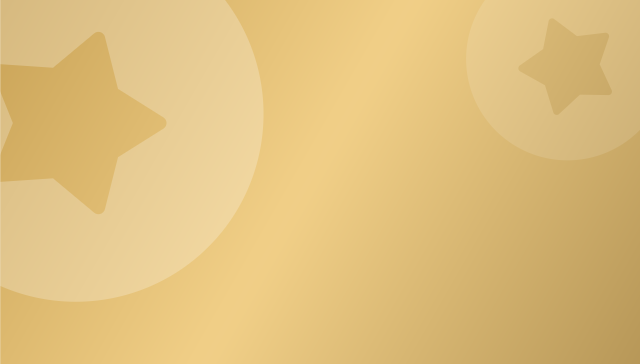
A Shadertoy shader for this background:

```glsl
// Golden sheen with two pale translucent discs, each pierced by a rounded star.
// The sheen falls off on both sides of a slanted ridge; discs and stars are
// distance functions, measured in canvas heights.

// Five-pointed star with its first tip along +x; only the tips are rounded.
float starDistance(vec2 p, float radius) {
    const float sector = 1.2566371;
    float angle = mod(atan(p.y, p.x) + 0.5 * sector, sector) - 0.5 * sector;
    vec2 folded = length(p) * vec2(cos(angle), abs(sin(angle)));
    vec2 tip = vec2(0.876 * radius, 0.0);
    vec2 edge = tip.x * vec2(0.464, 0.337) - tip;
    vec2 fromTip = folded - tip;
    float along = clamp(dot(fromTip, edge) / dot(edge, edge), 0.0, 1.0);
    float side = sign(edge.y * fromTip.x - edge.x * fromTip.y);
    return side * length(fromTip - edge * along) - 0.066 * radius;
}

vec2 rotate(vec2 p, float angle) {
    float c = cos(angle), s = sin(angle);
    return vec2(c * p.x + s * p.y, c * p.y - s * p.x);
}

// Antialiased fill of a signed distance.
float coverage(float distance) {
    return clamp(0.5 - distance * iResolution.y, 0.0, 1.0);
}

// Diagonal gold gradient, brightest along the ridge.
vec3 goldSheen(vec2 p) {
    float t = dot(p - vec2(1.13, 1.0), vec2(0.868, -0.497));
    float falloff = sqrt(t * t + 0.0006) - 0.012;
    vec3 ridge = vec3(0.945, 0.812, 0.530);
    vec3 leftGold = vec3(0.785, 0.635, 0.335);
    vec3 rightGold = vec3(0.725, 0.600, 0.350);
    return mix(ridge, t < 0.0 ? leftGold : rightGold, falloff);
}

void mainImage(out vec4 fragColor, in vec2 fragCoord) {
    vec2 p = fragCoord / iResolution.y;
    vec3 color = goldSheen(p);

    // Large disc at the left
    float disc = coverage(length(p - vec2(0.208, 0.687)) - 0.516);
    float star = coverage(starDistance(p - vec2(0.195, 0.662), 0.2785));
    color = mix(color, vec3(1.0), 0.24 * disc * (1.0 - star));

    // Small disc at the upper right, its star slightly shaded
    disc = coverage(length(p - vec2(1.559, 0.838)) - 0.2785);
    star = coverage(starDistance(rotate(p - vec2(1.563, 0.819), 0.68), 0.1476));
    color = mix(color, vec3(1.0), 0.12 * disc * (1.0 - star));
    color *= 1.0 - 0.03 * star;

    // Thin pale rim on the left border
    color = mix(color, vec3(0.93, 0.87, 0.74), 0.5 * coverage(p.x - 0.002));

    fragColor = vec4(color, 1.0);
}
```
